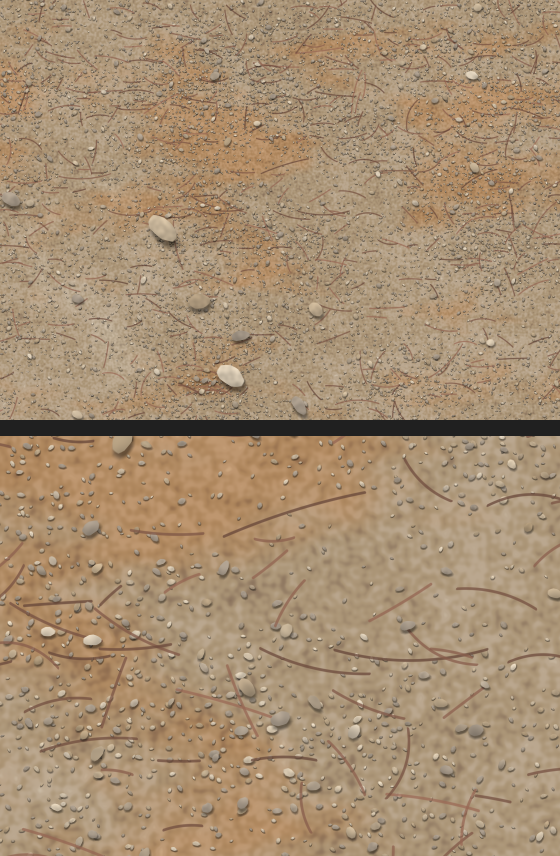
Top, the full canvas; bottom, a detail of the centre.
Reproduce this texture procedurally as a Shadertoy shader.

```glsl
#define DARK  vec3(0.43, 0.34, 0.28)
#define BROWN vec3(0.56, 0.47, 0.38)
#define OCHRE vec3(0.67, 0.585, 0.465)
#define SAND  vec3(0.73, 0.655, 0.56)
#define PALE  vec3(0.82, 0.77, 0.69)
#define STONE_GREY vec3(0.63, 0.58, 0.52)
#define NEEDLE vec3(0.47, 0.32, 0.26)
#define RUST_TINT vec3(1.02, 0.90, 0.78)
#define GRAIN 0.34
#define SHADOW 0.42

vec4 hash4(vec2 p, float seed) {
    vec4 h = fract((p.xyxy + seed * 17.3) * vec4(0.1031, 0.1030, 0.0973, 0.1099));
    h += dot(h, h.wzxy + 33.33);
    return fract((h.xxyz + h.yzzw) * h.zywx);
}

mat2 rotation(float a) {
    float c = cos(a), s = sin(a);
    return mat2(c, s, -s, c);
}

float cornerSlope(vec2 cell, vec2 offset) {
    float a = 6.2832 * hash4(cell, 1.0).x;
    return dot(vec2(cos(a), sin(a)), offset);
}

float gradientNoise(vec2 p) {
    vec2 i = floor(p), f = p - i, e = vec2(1, 0);
    vec2 u = f * f * f * (f * (f * 6.0 - 15.0) + 10.0);
    float low = mix(cornerSlope(i, f), cornerSlope(i + e, f - e), u.x);
    float high = mix(cornerSlope(i + e.yx, f - e.yx), cornerSlope(i + 1.0, f - 1.0), u.x);
    return mix(low, high, u.y);
}

float fbm(vec2 p) {
    float sum = 0.0, amp = 0.8;
    for (int i = 0; i < 4; i++) {
        sum += amp * gradientNoise(p);
        p = rotation(0.5) * p * 2.07 + 11.7;
        amp *= 0.55;
    }
    return sum;
}

// Debris gathers in loose horizontal drifts, most of all near the top
float drift(vec2 p) {
    float band = exp(-pow((p.y - 0.78) / 0.14, 2.0));
    return clamp(0.5 + 0.9 * gradientNoise(p * vec2(3.0, 6.0) + 4.0) + 0.35 * band, 0.1, 1.2);
}

// Soil, rust stains, chalky patches and fine grit
vec3 ground(vec2 p) {
    float broad = fbm(p * vec2(2.2, 4.5));
    float mid = fbm(p * vec2(13.0, 19.0) + 7.0);
    float grit = gradientNoise(p * 165.0) + 0.8 * gradientNoise(p * 92.0 + 31.0)
               + 0.5 * gradientNoise(p * 47.0 + 5.0);
    float tone = 0.57 + 0.20 * broad + 0.20 * mid + GRAIN * grit;
    vec3 col = mix(DARK, BROWN, smoothstep(-0.1, 0.2, tone));
    col = mix(col, OCHRE, smoothstep(0.15, 0.5, tone));
    col = mix(col, SAND, smoothstep(0.45, 0.78, tone));
    col = mix(col, PALE, smoothstep(0.8, 1.15, tone));
    float upper = exp(-pow((p.y - 0.7) / 0.22, 2.0));
    float rust = smoothstep(0.05, 0.6, fbm(p * vec2(3.0, 7.0) + 23.0) + 0.3 * upper);
    col *= mix(vec3(1), RUST_TINT, rust);
    float chalk = smoothstep(0.05, 0.5, fbm(p * vec2(6.0, 5.0) + 40.0));
    chalk *= exp(-pow(length((p - vec2(0.25, 0.35)) / vec2(0.22, 0.3)), 2.0));
    return mix(col, PALE * (0.97 + 0.12 * grit), 0.6 * chalk);
}

// Angular outline: a rounded blend of two tilted boxes
float stoneShape(vec2 q, float r, float skew) {
    q.y *= 1.25 + 0.6 * skew;
    float box = max(abs(q.x), abs(q.y));
    float tilted = dot(abs(q + 0.15 * r * skew), vec2(0.72));
    return mix(max(box, tilted), length(q), 0.45) - r;
}

void scatterStones(inout vec3 col, vec2 p, float scale, float density, float size, float seed) {
    vec2 g = p * scale;
    float edge = scale / iResolution.y;
    float rough = gradientNoise(g * 3.5 + seed);
    for (int k = 0; k < 9; k++) {
        vec2 id = floor(g) + vec2(k % 3, k / 3) - 1.0;
        vec4 h = hash4(id, seed);
        if (h.x > density * drift(id / scale)) continue;
        vec4 look = hash4(id, seed + 5.0);
        float r = size * mix(0.4, 1.0, h.w * h.w);
        vec2 q = g - id - 0.5 - 0.7 * (h.yz - 0.5);
        mat2 turn = rotation((look.x - 0.5) * 2.4);
        float d = stoneShape(turn * q, r, look.y) + 0.2 * r * rough;
        float shade = stoneShape(turn * (q + vec2(-0.12, 0.4) * r), r, look.y);
        col *= 1.0 - SHADOW * smoothstep(0.25 * r + edge, -0.3 * r, shade);
        vec3 tint = mix(STONE_GREY, mix(OCHRE, PALE * 1.04, look.z), smoothstep(0.2, 0.7, look.w));
        tint *= 1.0 + 0.13 * clamp(q.y / r, -1.0, 1.0) + 0.12 * rough
              + 0.14 * gradientNoise(p * 70.0 + seed);
        col = mix(col, tint, smoothstep(edge, -edge, d));
    }
}

// Dry pine needles: thin bent strokes, mostly lying flat
void scatterNeedles(inout vec3 col, vec2 p, float scale, float density, float seed) {
    vec2 g = p * scale;
    float edge = scale / iResolution.y;
    for (int k = 0; k < 9; k++) {
        vec2 id = floor(g) + vec2(k % 3, k / 3) - 1.0;
        vec4 h = hash4(id, seed);
        if (h.x > density * drift(id / scale)) continue;
        vec4 look = hash4(id, seed + 5.0);
        float lean = look.x * 2.0 - 1.0;
        vec2 q = rotation(1.5 * lean * abs(lean)) * (g - id - 0.2 - 0.6 * h.yz);
        q.y += (look.y - 0.5) * 0.9 * q.x * q.x;
        float halfLength = mix(0.25, 0.7, h.w);
        float d = length(vec2(max(abs(q.x) - halfLength, 0.0), q.y)) - 0.0009 * scale;
        col = mix(col, NEEDLE * (0.8 + 0.5 * look.z), 0.75 * smoothstep(edge, -0.5 * edge, d));
    }
}

void mainImage(out vec4 fragColor, in vec2 fragCoord) {
    vec2 p = fragCoord / iResolution.y;
    vec3 col = ground(p);
    scatterStones(col, p, 125.0, 0.55, 0.36, 11.0);
    scatterStones(col, p, 72.0, 0.45, 0.33, 23.0);
    for (int i = 0; i < 3; i++)
        scatterNeedles(col, p, 11.0 + 6.0 * float(i), 0.55, 37.0 + 9.0 * float(i));
    scatterStones(col, p, 38.0, 0.26, 0.31, 71.0);
    scatterStones(col, p, 19.0, 0.13, 0.27, 83.0);
    // Slabs keep to the lower left
    float slabs = smoothstep(1.0, 0.6, p.x) * smoothstep(0.7, 0.5, p.y);
    scatterStones(col, p, 6.0, 0.3 * slabs, 0.29, 97.0);
    fragColor = vec4(clamp(col, 0.0, 1.0), 1.0);
}
```
